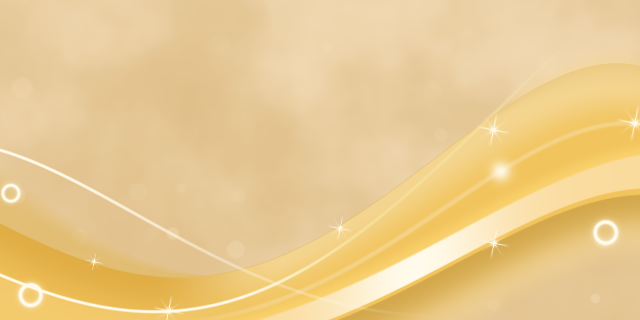
Write a WebGL 1 fragment shader that draws this background.

```glsl
precision highp float;
// Golden ribbons with white trails, sparkles and rings over a soft beige haze.
uniform vec2 u_resolution;

#define BEIGE vec3(0.91, 0.80, 0.62)
#define TAN vec3(0.86, 0.72, 0.49)
#define CREAM vec3(0.95, 0.86, 0.71)
#define PALE_GOLD vec3(0.96, 0.84, 0.57)
#define GOLD vec3(0.95, 0.77, 0.36)
#define DEEP_GOLD vec3(0.88, 0.68, 0.27)
#define OLIVE vec3(0.83, 0.66, 0.30)
#define WHITE vec3(1.0, 0.98, 0.92)
#define TRAIL_WIDTH 0.0045
#define BOKEH_CELL 0.16

float hash(vec2 p) {
  return fract(sin(dot(p, vec2(127.1, 311.7))) * 43758.5);
}

float gradientDot(vec2 cell, vec2 f) {
  float angle = 6.2832 * hash(cell);
  return dot(vec2(cos(angle), sin(angle)), f);
}

float noise(vec2 p) {
  vec2 i = floor(p), f = fract(p);
  vec2 u = f * f * f * (f * (f * 6.0 - 15.0) + 10.0);
  vec2 e = vec2(1.0, 0.0);
  return mix(mix(gradientDot(i, f), gradientDot(i + e, f - e), u.x),
             mix(gradientDot(i + e.yx, f - e.yx), gradientDot(i + 1.0, f - 1.0), u.x), u.y);
}

float fbm(vec2 p) {
  float sum = 0.0, gain = 0.6;
  for (int i = 0; i < 4; i++) {
    sum += gain * noise(p);
    p = p * 2.03 + 7.3;
    gain *= 0.5;
  }
  return sum;
}

// Quartic through five heights at x = 0, 0.5, 1, 1.5 and 2
float curve(float x, vec4 h, float last) {
  float a = 2.0 * x, b = a - 1.0, c = a - 2.0, d = a - 3.0, e = a - 4.0;
  return (h.x * b * c * d * e + last * a * b * c * d) / 24.0
       - (h.y * a * c * d * e + h.w * a * b * c * e) / 6.0
       + h.z * a * b * d * e / 4.0;
}

// Signed distance to a curve, positive above it
float above(vec2 p, vec4 h, float last) {
  float y = curve(p.x, h, last);
  float slope = (curve(p.x + 0.01, h, last) - y) / 0.01;
  return (p.y - y) / sqrt(1.0 + slope * slope);
}

float fill(float d, float soft) { return smoothstep(-soft, soft, d); }

float stroke(float d, float width, float soft) {
  return 1.0 - smoothstep(width - soft, width + soft, abs(d));
}

float star(vec2 p, vec2 center, float size) {
  vec2 q = (p - center) / size;
  float angle = atan(q.y, q.x) + 0.2, r = length(q);
  float rays = pow(abs(cos(angle * 4.0)), 14.0) * (0.65 + 0.35 * cos(angle * 4.0));
  return clamp(rays * max(1.0 - r, 0.0) * 1.3 + exp(-r * r * 22.0), 0.0, 1.0);
}

float ring(vec2 p, vec2 center, float radius) {
  float d = (length(p - center) - radius) / radius;
  return exp(-d * d * 30.0) + 0.3 * exp(-d * d * 5.0);
}

// Faint light discs, one per grid cell
float bokeh(vec2 p) {
  vec2 cell = floor(p / BOKEH_CELL);
  float size = 0.015 + 0.025 * hash(cell + 3.1);
  vec2 center = (cell + 0.3 + 0.4 * vec2(hash(cell), hash(cell + 8.7))) * BOKEH_CELL;
  float disc = 1.0 - smoothstep(size * 0.75, size * 1.1, length(p - center));
  return disc * step(0.62, hash(cell + 5.3)) * hash(cell + 1.9);
}

void main() {
  vec2 p = gl_FragCoord.xy / u_resolution * vec2(2.0, 1.0);
  float px = 1.0 / u_resolution.y;

  // Mottled haze
  float haze = fbm(p * 2.6 + 2.0);
  vec2 shade = (p - vec2(0.6, 0.5)) / vec2(0.5, 0.4);
  vec3 color = mix(BEIGE, CREAM, clamp(0.25 + haze * 1.2 + 0.25 * (p.x - 1.0), 0.0, 1.0));
  color = mix(color, TAN, clamp(0.5 * exp(-dot(shade, shade)) - haze * 0.7, 0.0, 0.8));
  color = mix(color, CREAM, bokeh(p) * mix(0.6, 0.25, p.y));

  // Curves, from top to bottom on the right
  float crest = above(p, vec4(0.302, 0.135, 0.258, 0.609), 0.792);
  float trail = above(p, vec4(0.141, 0.026, 0.188, 0.604), 1.039);
  float seam = above(p, vec4(-0.042, -0.021, 0.112, 0.419), 0.609);
  float bandTop = above(p, vec4(-0.12, -0.068, 0.068, 0.313), 0.516);
  float bandBase = above(p, vec4(-0.159, -0.12, -0.01, 0.229), 0.411);
  float hem = above(p, vec4(-0.159, -0.125, -0.021, 0.216), 0.391);
  float falling = above(p, vec4(0.531, 0.289, 0.068, 0.013), 0.036);

  // Soft veils over the left crest and under the right hem
  float veil = 0.18 * max(1.0 - p.x / 0.65, 0.02);
  color = mix(color, mix(OLIVE, PALE_GOLD, 0.4), 0.75 * (1.0 - smoothstep(veil * 0.3, veil, crest)));
  float shadow = 1.0 - smoothstep(0.05, 0.23, -hem);
  vec3 under = mix(OLIVE, PALE_GOLD, smoothstep(0.0, 0.17, -hem));

  // Ribbon body
  float right = smoothstep(0.45, 0.9, p.x);
  float soft = mix(px, 0.09, smoothstep(1.4, 1.95, p.x));
  vec3 leftGold = mix(DEEP_GOLD, GOLD, smoothstep(0.0, 0.2, -crest));
  vec3 rightGold = mix(PALE_GOLD, GOLD, 0.9 * (1.0 - smoothstep(0.0, 0.13, seam)));
  vec3 body = mix(leftGold, rightGold, right);
  body = mix(body, mix(PALE_GOLD, GOLD, 0.5), 0.6 * fill(-trail, px) * (1.0 - right));
  vec3 inner = mix(GOLD, vec3(0.98, 0.82, 0.42), 1.0 - smoothstep(0.0, 0.05, bandTop));
  body = mix(body, inner, fill(-seam, px));
  color = mix(color, body, fill(-crest, soft) * mix(1.0, 0.95, right));
  color = mix(color, PALE_GOLD, 0.75 * right * stroke(seam - 0.004, 0.007, 0.005));

  // Bright band and the fabric below it
  float shine = exp(-pow((p.x - 1.3) / 0.27, 2.0));
  vec3 band = mix(vec3(0.98, 0.86, 0.62), WHITE, shine);
  color = mix(color, band, fill(-bandTop, px * 1.5));
  color = mix(color, GOLD, fill(-bandBase, px));
  vec3 floorColor = mix(BEIGE, TAN, 0.3 - haze * 0.6);
  floorColor = mix(floorColor, CREAM, 0.5 * bokeh(p * 1.5));
  color = mix(color, mix(floorColor, under, shadow), fill(-hem, px));

  // White trails, thinning out to the right
  float fade = mix(1.0, 0.35, smoothstep(0.7, 1.3, p.x)) * (1.0 - smoothstep(1.55, 1.84, p.x));
  color = mix(color, mix(WHITE, vec3(0.97, 0.94, 0.68), smoothstep(0.7, 1.2, p.x)),
              fade * stroke(trail, TRAIL_WIDTH, px));
  float fallingFade = mix(1.0, 0.3, smoothstep(0.1, 0.95, p.x)) * (1.0 - smoothstep(0.9, 1.4, p.x));
  color = mix(color, WHITE, fallingFade * stroke(falling, TRAIL_WIDTH, px));

  // Sparkles, glow and rings
  float light = star(p, vec2(1.542, 0.594), 0.055) + star(p, vec2(1.984, 0.615), 0.06)
    + star(p, vec2(1.063, 0.286), 0.04) + star(p, vec2(1.544, 0.24), 0.05)
    + star(p, vec2(0.294, 0.182), 0.03) + star(p, vec2(0.527, 0.029), 0.05);
  light += 0.95 * exp(-pow(length(p - vec2(1.565, 0.464)) / 0.03, 2.0));
  light += ring(p, vec2(0.034, 0.396), 0.025) + ring(p, vec2(0.096, 0.078), 0.032)
    + ring(p, vec2(1.893, 0.273), 0.033);
  gl_FragColor = vec4(mix(color, WHITE, clamp(light, 0.0, 1.0)), 1.0);
}
```
